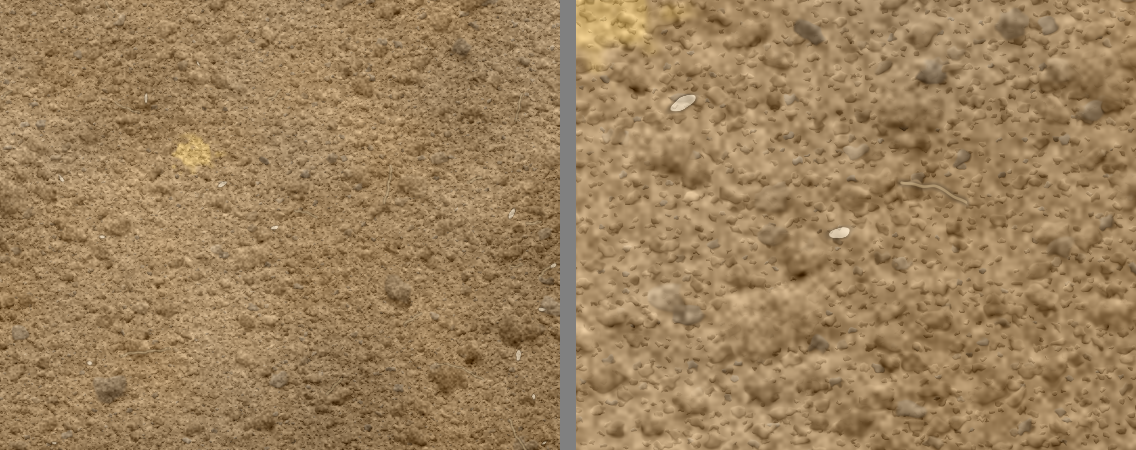
Left, the full canvas; right, a detail of the centre.
Write a Shadertoy shader that draws this texture.

```glsl
// Dry sandy soil: crumbs and clods of many sizes lit from above, with fine grain,
// a few straws and pale chips. Clods are jittered grid ellipses, layered from
// small to large; all shading adds to one tone that shifts a brown base colour.

#define SOIL vec3(0.605, 0.495, 0.352)
#define TONE_RAMP vec3(1.0, 0.98, 0.92)
#define STRAW vec3(0.76, 0.66, 0.50)
#define CHIP vec3(0.88, 0.81, 0.70)
#define SAND vec3(0.83, 0.70, 0.43)
#define GREY_SHIFT vec3(-0.05, -0.015, 0.03)
#define CONTRAST 1.0
#define GRAIN 0.17
#define CLOD_LIGHT 0.13
#define CLOD_SHADOW 0.17
#define STRAWS 16
#define CHIPS 14

float hash(vec2 p) {
    return fract(sin(dot(p, vec2(127.1, 311.7))) * 43758.5);
}

vec2 hash2(vec2 p) {
    return vec2(hash(p), hash(p + 19.7));
}

float noise(vec2 p) {
    vec2 i = floor(p), f = fract(p);
    f = f * f * (3.0 - 2.0 * f);
    return mix(mix(hash(i), hash(i + vec2(1, 0)), f.x),
               mix(hash(i + vec2(0, 1)), hash(i + vec2(1, 1)), f.x), f.y);
}

float fbm(vec2 p) {
    float sum = 0.0, amp = 0.5;
    for (int i = 0; i < 4; i++) {
        sum += amp * noise(p);
        p = p * 2.03 + 11.3;
        amp *= 0.5;
    }
    return sum;
}

// Slope of a noise surface as seen under light from above
float relief(vec2 p) {
    return noise(p) - noise(p + vec2(0.15, 0.7));
}

mat2 turn(float a) {
    float c = cos(a), s = sin(a);
    return mat2(c, s, -s, c);
}

// One layer of clods; x of surface is tone, y is greyness
void addClods(vec2 p, float scale, float density, float cover, float px, inout vec2 surface) {
    vec2 g = p * scale + scale * 1.37, cell = floor(g);
    vec2 warp = vec2(noise(g * 4.0), noise(g * 4.0 + 37.0)) - 0.5;
    for (int j = -1; j <= 1; j++)
    for (int i = -1; i <= 1; i++) {
        vec2 id = cell + vec2(i, j);
        if (hash(id + 3.1) > density) continue;
        vec2 rnd = hash2(id + 7.3);
        float radius = mix(0.2, 0.44, rnd.x * rnd.x);
        vec2 d = g - id - 0.5 - (hash2(id) - 0.5) * 0.7 + warp * 0.27;
        vec2 q = turn((rnd.y - 0.5) * 1.2) * d / radius;
        q *= vec2(0.87, mix(1.05, 1.5, hash(id + 5.9)));
        float dist = mix(length(q), max(abs(q.x), abs(q.y)) * 1.1, 0.35);
        float soft = 0.1 + 0.7 * px * scale / radius;

        // Shadow falls just below the clod
        float shade = length(q + vec2(-0.08, 0.38));
        surface.x -= CLOD_SHADOW * cover * (1.0 - smoothstep(0.65, 1.2, shade));

        // Domed body: bright crown, dark underside, own tone
        float body = cover * (1.0 - smoothstep(1.0 - soft, 1.0 + soft, dist));
        float lit = CLOD_LIGHT * clamp(q.y + 0.12, -1.0, 0.75)
                  - 0.06 * smoothstep(0.6, 1.0, dist) * step(q.y, 0.0);
        float own = (hash(id + 13.1) - 0.5) * 0.13;
        float grey = smoothstep(0.78, 1.0, hash(id + 23.9));
        surface = mix(surface, vec2(lit + own + 0.015, grey), body);
    }
}

void mainImage(out vec4 fragColor, in vec2 fragCoord) {
    float px = 1.0 / iResolution.y;
    vec2 p = fragCoord * px;
    float aspect = iResolution.x * px;

    // Clods, small to large
    vec2 surface = vec2(0.06, 0.0);
    addClods(p, 125.0, 0.60, 0.80, px, surface);
    addClods(p, 66.0, 0.55, 0.85, px, surface);
    addClods(p, 34.0, 0.42, 0.85, px, surface);
    addClods(p, 18.0, 0.30, 0.80, px, surface);
    addClods(p, 9.0, 0.20, 0.75, px, surface);

    // Crumbly relief, fine grain and broad patches
    float tone = surface.x;
    tone += 0.09 * relief(p * 48.0) + 0.10 * relief(p * 105.0);
    tone += GRAIN * (noise(p * 235.0) - 0.5) + 0.08 * relief(p * 190.0 + 5.0);
    tone += 0.20 * (fbm(p * vec2(4.0, 7.0)) - 0.47);
    tone -= 0.09 * smoothstep(0.5, 1.5, p.x / aspect + 0.7 - p.y);
    vec3 color = SOIL + TONE_RAMP * tone * CONTRAST;
    color += GREY_SHIFT * (surface.y + 0.8 * (fbm(p * 6.0 + 40.0) - 0.5));

    // Crumbled patch of yellow sand
    vec2 toPatch = (p - vec2(0.35 * aspect, 0.655)) / vec2(0.055, 0.04);
    float patchMask = 1.0 - smoothstep(0.5, 1.1, length(toPatch) + noise(p * 70.0) - 0.5);
    color = mix(color, SAND + TONE_RAMP * tone, 0.75 * patchMask);

    // Bent straws with a thin shadow
    for (int i = 0; i < STRAWS; i++) {
        vec2 seed = vec2(i, 51.0), rnd = hash2(seed + 4.0);
        float halfLen = mix(0.012, 0.06, rnd.x * rnd.x);
        vec2 q = turn(rnd.y * 6.28) * (p - hash2(seed) * vec2(aspect, 1.0));
        q.y += (hash(seed + 8.0) - 0.5) * 10.0 * q.x * q.x + 0.005 * (noise(q.xx * 60.0) - 0.5);
        float d = length(vec2(max(abs(q.x) - halfLen, 0.0), q.y));
        float width = mix(0.0008, 0.0017, rnd.y);
        color *= 1.0 - 0.2 * (1.0 - smoothstep(width, width + 0.004, d));
        float mask = 1.0 - smoothstep(width - 0.5 * px, width + px, d);
        color = mix(color, STRAW + 0.5 * tone, 0.7 * mask);
    }

    // Small pale chips
    for (int i = 0; i < CHIPS; i++) {
        vec2 seed = vec2(i, 87.0), rnd = hash2(seed + 6.0);
        vec2 q = turn(rnd.x * 6.28) * (p - hash2(seed) * vec2(aspect, 1.0));
        float size = mix(0.004, 0.011, rnd.y);
        q.y *= mix(1.4, 3.5, hash(seed + 9.0));
        float d = length(q) + 0.004 * (noise(p * 150.0) - 0.5) - size;
        color *= 1.0 - 0.2 * (1.0 - smoothstep(0.0, 0.006, d));
        color = mix(color, CHIP + 0.6 * tone, 0.85 * (1.0 - smoothstep(-px, px, d)));
    }

    fragColor = vec4(clamp(color, 0.0, 1.0), 1.0);
}
```
